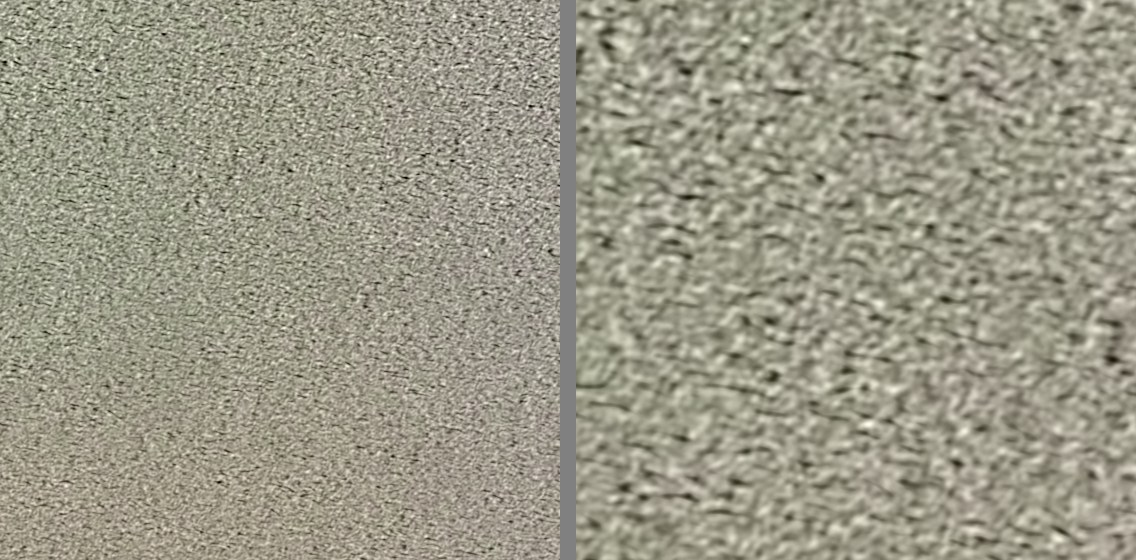
Left, the full canvas; right, a detail of the centre.
This texture is drawn by a Shadertoy shader. Its source:

```glsl
#define BASE_COLOR vec3(0.622, 0.608, 0.542)
#define WARM_TINT vec3(0.010, -0.005, -0.008)
#define GREEN_TINT vec3(-0.016, 0.005, -0.006)
#define FLECK_FREQ vec2(115.0, 175.0)
#define DASH_FREQ vec2(78.0, 205.0)
#define FINE_FREQ vec2(190.0, 220.0)
#define FLECK_TILT 0.70
#define DASH_TILT -0.20
#define FLECK_GAIN 0.36
#define DASH_GAIN 0.30
#define FINE_GAIN 0.24

vec2 hashGradient(vec2 cell) {
    vec2 k = vec2(dot(cell, vec2(127.1, 311.7)), dot(cell, vec2(269.5, 183.3)));
    return 2.0 * fract(sin(k) * 43758.5453) - 1.0;
}

float gradientNoise(vec2 p) {
    vec2 cell = floor(p);
    vec2 f = p - cell;
    vec2 w = f * f * (3.0 - 2.0 * f);
    vec2 e = vec2(1.0, 0.0);
    float a = dot(hashGradient(cell), f);
    float b = dot(hashGradient(cell + e.xy), f - e.xy);
    float c = dot(hashGradient(cell + e.yx), f - e.yx);
    float d = dot(hashGradient(cell + e.xx), f - e.xx);
    return mix(mix(a, b, w.x), mix(c, d, w.x), w.y);
}

// Coordinates measured along and across a direction
vec2 alongAcross(vec2 p, float angle) {
    float c = cos(angle), s = sin(angle);
    return vec2(c * p.x + s * p.y, c * p.y - s * p.x);
}

void mainImage(out vec4 fragColor, in vec2 fragCoord) {
    vec2 uv = fragCoord / iResolution.y;

    // Slight warp keeps the grain from lining up
    vec2 warp = vec2(gradientNoise(uv * 34.0), gradientNoise(uv * 34.0 + 61.0));
    vec2 p = uv + 0.004 * warp;

    // Slanted light flecks, flat dark dashes and fine grain
    float fleck = gradientNoise(alongAcross(p, FLECK_TILT) * FLECK_FREQ + 17.3);
    float dash = gradientNoise(alongAcross(p, DASH_TILT) * DASH_FREQ + 43.7);
    float fine = gradientNoise(alongAcross(p, 0.35) * FINE_FREQ + 91.1);

    // Rows where the dashes gather
    float rows = gradientNoise(uv * vec2(9.0, 48.0) + 7.0);
    float dashAmount = DASH_GAIN * (1.0 + 0.9 * rows);
    float shadow = 0.5 * min(dash + 0.17, 0.0) * (1.0 + 1.5 * rows);
    float grain = FLECK_GAIN * fleck + dashAmount * dash + FINE_GAIN * fine + shadow;

    // Contrast fades towards the bottom and varies in patches
    float patches = gradientNoise(uv * 5.0 + 3.0);
    float contrast = mix(0.86, 1.16, smoothstep(0.05, 0.95, uv.y)) + 0.22 * patches;
    float shade = grain * contrast + 0.035 * gradientNoise(uv * 13.0 + 29.0) + 0.02 * patches;

    // Broad warm and green drifts with faint colour blotches
    float warmth = 1.0 - smoothstep(0.0, 0.6, uv.y);
    float green = (1.0 - smoothstep(0.1, 0.8, uv.x)) * smoothstep(0.1, 0.5, uv.y);
    float blotch = gradientNoise(uv * 22.0 + 53.0);
    vec3 color = BASE_COLOR + shade + WARM_TINT * warmth + GREEN_TINT * green;
    color += blotch * vec3(0.012, -0.012, 0.018);
    color.b += 0.022 * smoothstep(0.5, 1.0, uv.x);

    fragColor = vec4(clamp(color, 0.0, 1.0), 1.0);
}
```
